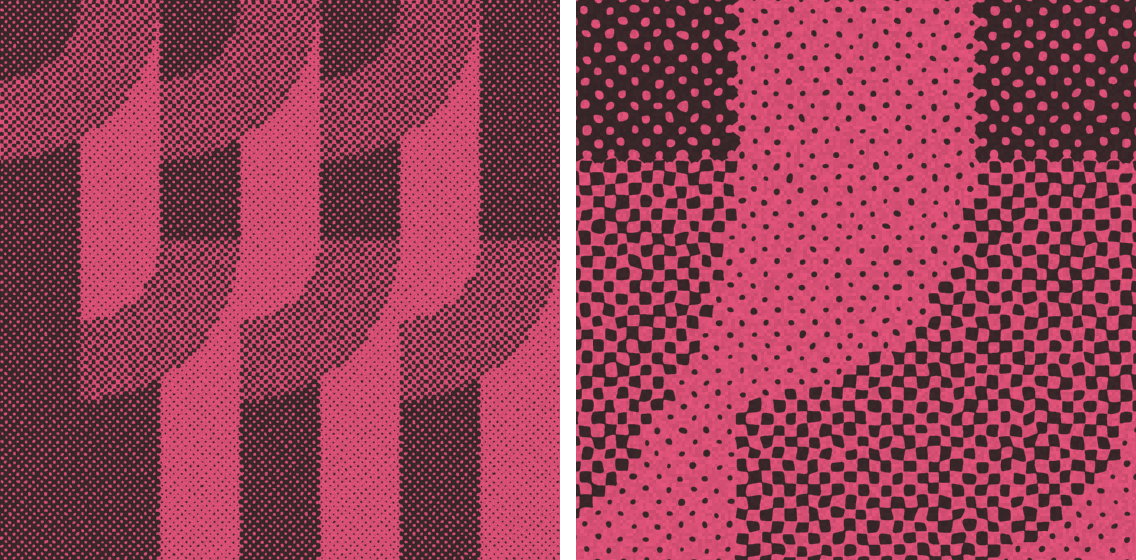
Left, the full canvas; right, a detail of the centre.
Reproduce this pattern procedurally as a WebGL 1 fragment shader.

```glsl
precision highp float;
// Two staggered rows of quarter-ring bends flowing into vertical bars, on a
// 7 by 7 grid. Three flat tones are printed as a 45 degree halftone: each
// screen cell takes the tone at its centre, and noise warps the printed dots.

uniform vec2 u_resolution;

const float TAU = 6.2831853;
const float GRID = 7.0;        // layout units per canvas side
const float SCREEN = 70.0;     // halftone periods per canvas side
const float WARP = 0.003;      // dot displacement, in canvas sides
const float WARP_SCALE = 115.0;
const float WOBBLE = 0.12;     // variation of dot size
const float GRAIN = 0.12;      // strength of fine ink variation
const float GRAIN_SCALE = 512.0;
const float SOFTNESS = 1.3;    // filter width in output samples
const int SAMPLES = 4;         // antialiasing samples per axis

// Halftone thresholds: a lower value prints more ink.
const float DARK = 0.28;
const float MEDIUM = 0.52;
const float LIGHT = 0.87;

const vec3 INK = vec3(0.218, 0.150, 0.160);
const vec3 PAPER = vec3(0.848, 0.311, 0.458);

float hash(vec2 p) {
  vec3 q = fract(vec3(p.xyx) * 0.1031);
  q += dot(q, q.yzx + 33.33);
  return fract((q.x + q.y) * q.z);
}

float valueNoise(vec2 p) {
  vec2 cell = floor(p);
  vec2 f = fract(p);
  f = f * f * (3.0 - 2.0 * f);
  float low = mix(hash(cell), hash(cell + vec2(1.0, 0.0)), f.x);
  float high = mix(hash(cell + vec2(0.0, 1.0)), hash(cell + 1.0), f.x);
  return mix(low, high, f.y);
}

// Displaces a point by smooth noise, held inside the canvas.
vec2 roughen(vec2 uv) {
  vec2 p = uv * WARP_SCALE;
  vec2 shift = vec2(valueNoise(p + 31.0), valueNoise(p + 247.0)) - 0.5;
  return clamp(uv + shift * WARP, 0.0, 1.0);
}

// Tone of one bend, with its ring centre at the origin and y pointing down.
float bendTone(vec2 p, float innerTone) {
  float radius = length(p);
  if (radius < 1.0) return innerTone;
  if (radius < 2.0) return MEDIUM;
  return p.x < 1.0 ? DARK : LIGHT;
}

// Three bends per row; the lower row is shifted one unit to the right.
float layoutTone(vec2 uv) {
  vec2 p = clamp(uv, 0.0, 1.0) * GRID;
  float row = step(3.0, p.y);
  p -= vec2(row, 3.0 * row);
  p.x -= 2.0 * clamp(floor(p.x / 2.0), 0.0, 2.0);
  if (p.x < 0.0 || p.x > 2.0) return DARK;
  return bendTone(p, mix(DARK, LIGHT, row));
}

// Returns 1 where ink is printed and 0 on bare paper; y points down.
float halftone(vec2 uv) {
  // The half-cell shift keeps dot centres off the layout's straight edges.
  vec2 p = vec2(uv.x + uv.y, uv.x - uv.y) * SCREEN;
  vec2 centre = floor(p + vec2(0.5, 0.0)) + vec2(0.0, 0.5);
  vec2 centreUv = vec2(centre.x + centre.y, centre.x - centre.y) * 0.5 / SCREEN;
  vec2 wave = cos(TAU * (p - centre));
  float spot = 0.5 + 0.25 * (wave.x + wave.y);
  float wobble = (valueNoise(p * 1.3 + 200.0) - 0.5) * WOBBLE;
  return step(layoutTone(centreUv) + wobble, spot);
}

void main() {
  // Average the hard-edged print over a slightly widened pixel.
  float coverage = 0.0;
  for (int j = 0; j < SAMPLES; j++) {
    for (int i = 0; i < SAMPLES; i++) {
      vec2 offset = (vec2(float(i), float(j)) + 0.5) / float(SAMPLES) - 0.5;
      vec2 uv = (gl_FragCoord.xy + offset * SOFTNESS) / u_resolution;
      coverage += halftone(roughen(vec2(uv.x, 1.0 - uv.y)));
    }
  }
  coverage /= float(SAMPLES * SAMPLES);

  vec2 speck = floor(gl_FragCoord.xy / u_resolution * GRAIN_SCALE);
  float grain = 1.0 + (hash(speck) - 0.5) * GRAIN;
  gl_FragColor = vec4(mix(PAPER, INK, coverage) * grain, 1.0);
}
```
